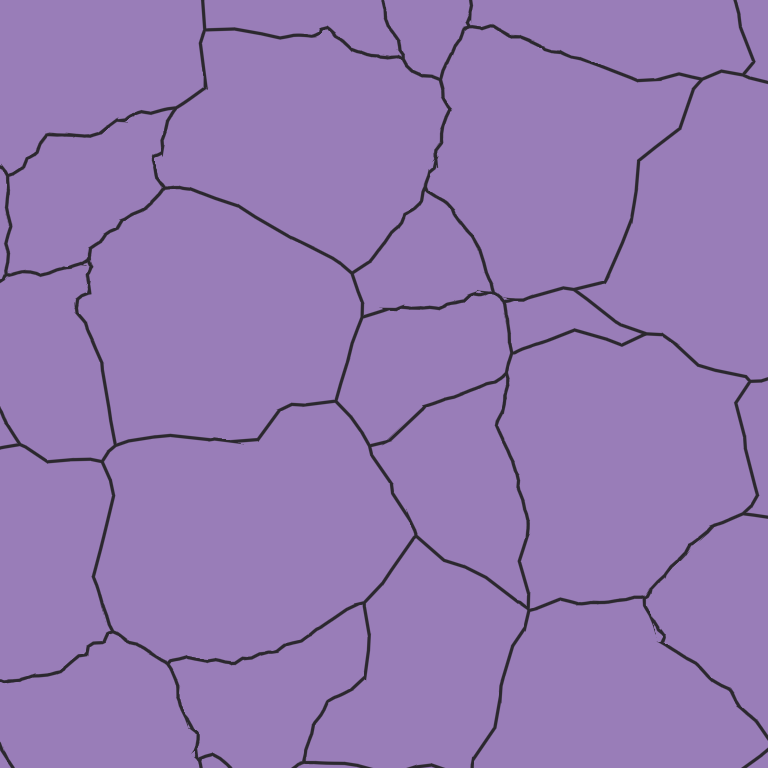
Give the GLSL for this pattern, as a WebGL 2 fragment shader.

```glsl
#version 300 es
precision highp float;
// Thin dark cracks dividing a flat violet ground into uneven, kinked cells.

uniform vec2 u_resolution;
out vec4 fragColor;

#define CELLS 4.5           // sites across the canvas
#define SIZE_SPREAD 0.9     // how much large cells outgrow small ones
#define LINE_WIDTH 0.0042   // crack width
#define BEND_FACETS 13.0    // long straight segments across the canvas
#define BEND_AMOUNT 0.065
#define ROUGH_FACETS 62.0   // short jagged segments across the canvas
#define ROUGH_AMOUNT 0.013
#define SEED 37
#define GROUND vec3(0.600, 0.490, 0.720)
#define CRACK vec3(0.170, 0.158, 0.180)

// Integer hash of a lattice point, two values in 0..1
vec2 hash2(vec2 cell, int salt) {
    uvec2 v = uvec2(ivec2(cell) + 4096 + SEED * ivec2(17, 59) + salt * 131);
    v = v * 1664525u + 1013904223u;
    v.x += v.y * 1664525u;
    v.y += v.x * 1664525u;
    v ^= v >> 16u;
    v.x += v.y * 1664525u;
    v.y += v.x * 1664525u;
    v ^= v >> 16u;
    return vec2(v & 0xffffu) / 65535.0;
}

float cornerSlope(vec2 cell, vec2 offset, int salt) {
    float angle = 6.2831853 * hash2(cell, salt).x;
    return dot(vec2(cos(angle), sin(angle)), offset);
}

float gradientNoise(vec2 p, int salt) {
    vec2 i = floor(p), f = p - i;
    vec2 u = f * f * f * (f * (f * 6.0 - 15.0) + 10.0);
    vec2 e = vec2(1.0, 0.0);
    float low = mix(cornerSlope(i, f, salt), cornerSlope(i + e, f - e, salt), u.x);
    float high = mix(cornerSlope(i + e.yx, f - e.yx, salt),
                     cornerSlope(i + 1.0, f - 1.0, salt), u.x);
    return mix(low, high, u.y);
}

vec2 vertexShift(vec2 vertex, int salt) {
    vec2 q = vertex * 0.47 + 0.21;
    return vec2(gradientNoise(q, salt), gradientNoise(q, salt + 1));
}

// Noise held at the corners of a triangle mesh: smooth curves become polylines
vec2 facetNoise(vec2 p, int salt) {
    vec2 q = p + (p.x + p.y) * 0.366;
    vec2 i = floor(q), f = q - i;
    vec2 side = f.x > f.y ? vec2(1.0, 0.0) : vec2(0.0, 1.0);
    float far = min(f.x, f.y), near = max(f.x, f.y);
    return (1.0 - near) * vertexShift(i, salt)
         + (near - far) * vertexShift(i + side, salt)
         + far * vertexShift(i + 1.0, salt);
}

// Broad kinks everywhere, fine jags only in some regions
vec2 warp(vec2 p) {
    float rough = smoothstep(-0.02, 0.22, gradientNoise(p * 2.3 + 0.4, 9));
    return p + BEND_AMOUNT * facetNoise(p * BEND_FACETS, 1)
             + ROUGH_AMOUNT * rough * facetNoise(p * ROUGH_FACETS, 5);
}

// Scattered site position in xy, its size bonus in z
vec3 siteAt(vec2 cell) {
    float size = hash2(cell, 21).x;
    return vec3(cell + 0.08 + 0.84 * hash2(cell, 20), SIZE_SPREAD * size * size);
}

float power(vec2 p, vec3 site) {
    vec2 d = p - site.xy;
    return dot(d, d) - site.z;
}

// Distance to the nearest cell border, in canvas units
float crackDistance(vec2 p) {
    const float STEP = 0.0005;
    vec2 w = warp(p);
    vec2 slopeX = (warp(p + vec2(STEP, 0.0)) - w) / STEP;
    vec2 slopeY = (warp(p + vec2(0.0, STEP)) - w) / STEP;
    w *= CELLS;
    vec2 base = floor(w);

    // Owner of this point
    vec3 owner = vec3(0.0);
    float best = 1e5;
    for (int k = 0; k < 25; k++) {
        vec3 site = siteAt(base + vec2(k % 5 - 2, k / 5 - 2));
        float value = power(w, site);
        if (value < best) { best = value; owner = site; }
    }

    // Closest border, corrected for the stretch of the warp
    float nearest = 1e5;
    for (int k = 0; k < 25; k++) {
        vec3 site = siteAt(base + vec2(k % 5 - 2, k / 5 - 2));
        vec2 toSite = site.xy - owner.xy;
        float gap = length(toSite);
        if (gap < 1e-4) continue;
        vec2 normal = toSite / gap;
        float stretch = length(vec2(dot(slopeX, normal), dot(slopeY, normal)));
        float border = (power(w, site) - best) / (2.0 * gap);
        nearest = min(nearest, border / max(stretch, 0.25));
    }
    return nearest / CELLS;
}

void main() {
    float pixel = 1.0 / min(u_resolution.x, u_resolution.y);
    float d = crackDistance(gl_FragCoord.xy * pixel) - 0.5 * LINE_WIDTH;
    float ink = 1.0 - smoothstep(-0.75 * pixel, 0.75 * pixel, d);
    fragColor = vec4(mix(GROUND, CRACK, ink), 1.0);
}
```
